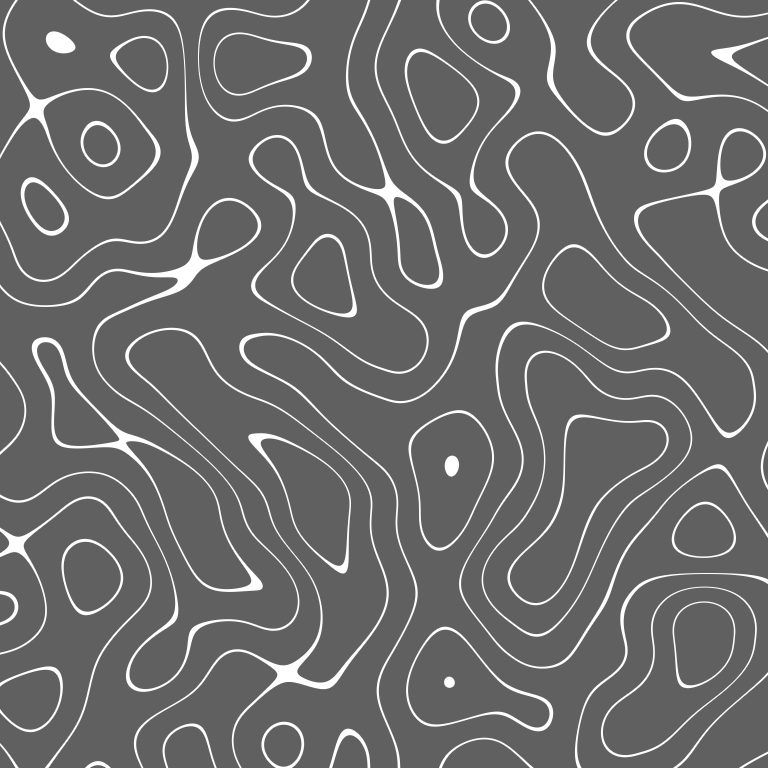
Reproduce this pattern procedurally as a WebGL 1 fragment shader.

```glsl
precision highp float;

uniform vec2 u_resolution;

const vec3 GROUND_COLOR = vec3(0.378);
const vec3 LINE_COLOR = vec3(1.0);
const float CELLS = 6.0;        // noise cells across the canvas
const float LEVELS = 4.7;       // contour levels per unit of height
const float LINE_SHARE = 0.071; // part of each level step covered by its line
const vec2 SEED = vec2(37.0, 11.0);

// Sine-free hash: lattice point to a unit direction
vec2 latticeSlope(vec2 cell) {
  vec3 h = fract((cell + SEED).xyx * vec3(0.1031, 0.1030, 0.0973));
  h += dot(h, h.yzx + 33.33);
  return normalize(fract((h.xx + h.yz) * h.zy) * 2.0 - 1.0);
}

// Gradient noise: height in x, its analytic derivative in yz
vec3 terrain(vec2 p) {
  vec2 cell = floor(p);
  vec2 f = p - cell;
  vec2 u = f * f * f * (f * (f * 6.0 - 15.0) + 10.0);
  vec2 du = 30.0 * f * f * (f - 1.0) * (f - 1.0);

  vec2 slopeA = latticeSlope(cell);
  vec2 slopeB = latticeSlope(cell + vec2(1.0, 0.0));
  vec2 slopeC = latticeSlope(cell + vec2(0.0, 1.0));
  vec2 slopeD = latticeSlope(cell + vec2(1.0, 1.0));

  float a = dot(slopeA, f);
  float b = dot(slopeB, f - vec2(1.0, 0.0));
  float c = dot(slopeC, f - vec2(0.0, 1.0));
  float d = dot(slopeD, f - vec2(1.0, 1.0));

  float height = mix(mix(a, b, u.x), mix(c, d, u.x), u.y);
  vec2 slope = mix(mix(slopeA, slopeB, u.x), mix(slopeC, slopeD, u.x), u.y)
             + du * (u.yx * (a - b - c + d) + vec2(b, c) - a);
  return vec3(height, slope);
}

// Share of the pixel footprint inside the band around a contour level
float contourCoverage(float level, float footprint) {
  float offset = fract(level) - 0.5;
  float halfBand = 0.5 * LINE_SHARE;
  float upper = clamp((halfBand - offset) / footprint + 0.5, 0.0, 1.0);
  float lower = clamp((-halfBand - offset) / footprint + 0.5, 0.0, 1.0);
  return upper - lower;
}

void main() {
  float canvasSize = min(u_resolution.x, u_resolution.y);
  vec3 ground = terrain(gl_FragCoord.xy / canvasSize * CELLS);

  // Change of level across one pixel sets the edge softness
  float footprint = max(length(ground.yz) * CELLS * LEVELS / canvasSize, 1e-5);
  float line = contourCoverage(ground.x * LEVELS, footprint);

  gl_FragColor = vec4(mix(GROUND_COLOR, LINE_COLOR, line), 1.0);
}
```
